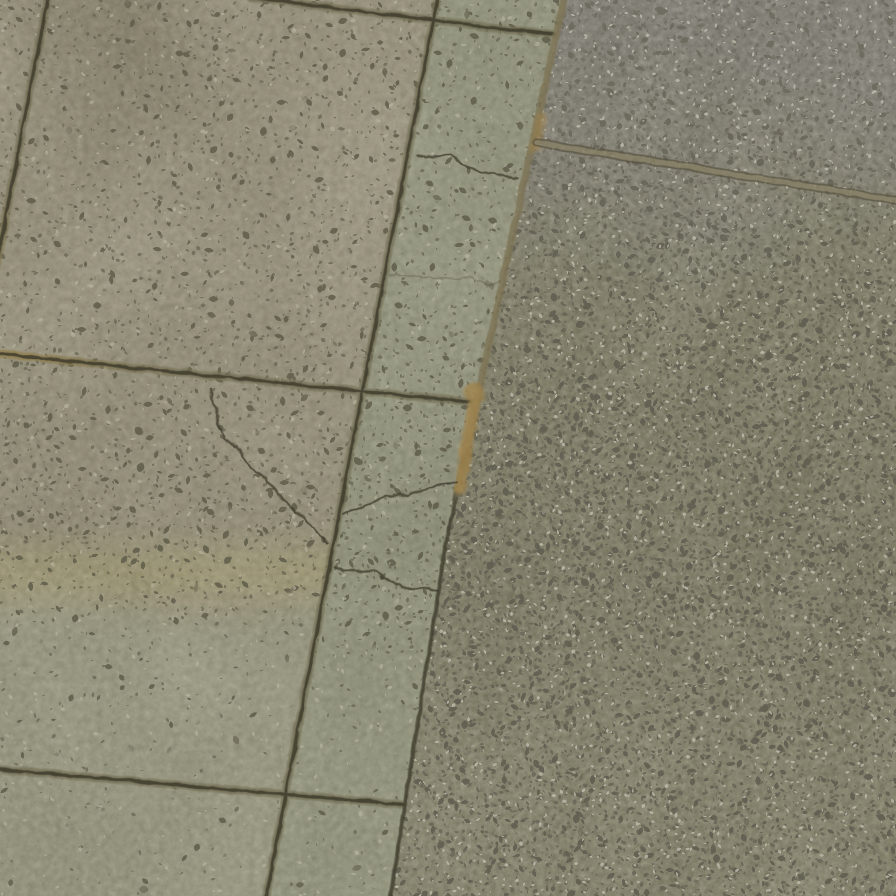
Give the GLSL for this texture, as a Shadertoy shader.

```glsl
// Worn paving slabs and a narrow kerb strip beside exposed-aggregate concrete.
// Seams are line distances roughened by gradient noise; stones are jittered,
// randomly turned ellipses in a cell grid, with varying density.

vec2 hash2(vec2 p) {
    vec3 q = fract(p.xyx * vec3(0.1031, 0.1030, 0.0973));
    q += dot(q, q.yzx + 33.33);
    return fract((q.xx + q.yz) * q.zy);
}

float corner(vec2 i, vec2 f, vec2 o) {
    return dot(hash2(i + o) * 2.0 - 1.0, f - o);
}

float gradientNoise(vec2 p) {
    vec2 i = floor(p), f = fract(p), u = f * f * (3.0 - 2.0 * f), e = vec2(0, 1);
    return mix(mix(corner(i, f, e.xx), corner(i, f, e.yx), u.x),
               mix(corner(i, f, e.xy), corner(i, f, e.yy), u.x), u.y);
}

float fbm(vec2 p) {
    float sum = 0.0, amp = 0.6;
    for (int i = 0; i < 4; i++) {
        sum += amp * gradientNoise(p);
        p = mat2(1.6, 1.2, -1.2, 1.6) * p + 7.3;
        amp *= 0.5;
    }
    return sum;
}

// Distance to the segment from s.xy to s.zw
float segment(vec2 p, vec4 s) {
    vec2 d = s.zw - s.xy, v = p - s.xy;
    return length(v - d * clamp(dot(v, d) / dot(d, d), 0.0, 1.0));
}

float path(vec2 p, vec4 s, vec4 t) {
    return min(min(segment(p, s), segment(p, t)), segment(p, vec4(s.zw, t.xy)));
}

float stroke(float dist, float halfWidth, float soft) {
    return 1.0 - smoothstep(halfWidth - soft, halfWidth + soft, dist);
}

float band(float x, float center, float width) {
    float t = (x - center) / width;
    return exp(-t * t);
}

// Coverage of scattered stones; radius is measured in cells
float stones(vec2 p, float cells, float density, float radius, float px, float seed) {
    vec2 q = p * cells, cell = floor(q);
    float cover = 0.0, soft = max(cells * px * 0.7, 0.06);
    for (int k = 0; k < 9; k++) {
        vec2 id = cell + vec2(k % 3, k / 3) - 1.0;
        vec2 shape = hash2(id + seed + 41.7);
        float keep = hash2(id + seed + 93.1).x, turn = 6.2832 * shape.x;
        vec2 d = q - id - hash2(id + seed);
        d *= mat2(cos(turn), sin(turn), -sin(turn), cos(turn));
        d.y *= 1.2 + 1.2 * shape.y;
        float size = radius * (0.55 + 0.75 * fract(shape.y * 7.0 + shape.x));
        float body = stroke(mix(length(d), abs(d.x) + abs(d.y), 0.3), size, soft);
        cover = max(cover, body * smoothstep(keep - 0.04, keep + 0.04, density));
    }
    return cover;
}

vec3 slabColor(vec2 p, float strip, float px) {
    float low = stroke(p.y + 0.1 * fbm(p * 9.0), 0.325, 0.035);
    float worn = band(p.y, 0.44, 0.14);
    vec3 col = mix(vec3(0.60, 0.58, 0.50), vec3(0.585, 0.59, 0.505), max(strip, low * 0.6));
    col += 0.07 * fbm(p * 6.0) + 0.11 * fbm(p * 130.0) - 0.018 * worn;
    col -= 0.06 * band(length(p - vec2(0.14, 0.95)), 0.0, 0.13);
    col += vec3(0.03, 0.025, -0.015) * band(p.y, 0.36, 0.035) * (1.0 - strip);
    float density = mix(0.42, 0.1, low) + 0.22 * worn + 0.3 * fbm(p * 7.0);
    density += strip * 0.35 * band(p.y, 0.31, 0.05);
    float fine = stones(p, 125.0, density * 0.75, 0.28, px, 3.0);
    float coarse = stones(p, 64.0, density * 0.7, 0.27, px, 17.0);
    col = mix(col, vec3(0.37, 0.36, 0.29), max(fine * 0.62, coarse * 0.85));
    return mix(col, vec3(0.73, 0.72, 0.64), 0.6 * stones(p, 95.0, 0.12, 0.24, px, 29.0));
}

vec3 aggregateColor(vec2 p, float px) {
    float upper = smoothstep(0.62, 0.98, p.y + 0.2 * fbm(p * 5.0));
    float streak = fbm(vec2(p.x - 0.2 * p.y, p.y * 0.3) * 13.0);
    float rough = band(p.y, 0.43, 0.27);
    vec3 col = mix(vec3(0.53, 0.52, 0.44), vec3(0.52, 0.51, 0.475), upper);
    col += 0.06 * streak + 0.16 * fbm(p * 150.0) - 0.02 * rough;
    float density = 0.46 + 0.25 * rough - 0.12 * upper + 0.35 * streak + 0.3 * fbm(p * 9.0);
    float fine = stones(p, 145.0, density, 0.37, px, 51.0);
    float coarse = stones(p, 88.0, density * 0.8, 0.36, px, 67.0);
    col = mix(col, vec3(0.37, 0.36, 0.31) + 0.05 * upper, max(fine * 0.65, coarse * 0.85));
    float flecks = stones(p, 125.0, 0.28 + 0.3 * fbm(p * 8.0), 0.26, px, 83.0);
    return mix(col, vec3(0.76, 0.75, 0.69), 0.75 * flecks);
}

void mainImage(out vec4 fragColor, in vec2 fragCoord) {
    vec2 p = fragCoord / iResolution.xy;
    float px = 1.0 / min(iResolution.x, iResolution.y);
    vec2 rough = vec2(fbm(p * 45.0), fbm(p * 45.0 + 19.0));
    vec2 q = p + 0.004 * rough, c = p + 0.01 * rough;
    vec3 dark = vec3(0.24, 0.23, 0.17);

    // Signed distances to the two long seams
    float inner = q.x - 0.297 - 0.191 * q.y;
    float outer = q.x - 0.436 - 0.157 * q.y - 0.06 * max(q.y - 0.4, 0.0);
    vec3 slab = slabColor(p, smoothstep(-px, px, inner), px);
    vec3 col = mix(aggregateColor(p, px), slab, stroke(outer, 0.0, px));

    // Slab joints
    float joint = min(abs(inner), segment(q, vec4(0.28, 1.003, 0.618, 0.961)));
    joint = min(joint, segment(q, vec4(-0.02, 0.607, 0.527, 0.551)));
    joint = min(joint, segment(q, vec4(-0.02, 0.143, 0.449, 0.102)));
    joint = min(joint, segment(q, vec4(0.055, 1.01, -0.005, 0.7)));
    vec3 dirt = mix(vec3(0.45, 0.43, 0.33), vec3(0.57, 0.49, 0.29), band(length(p - vec2(0, 0.6)), 0.0, 0.12));
    col = mix(col, dirt, 0.75 * stroke(joint, 0.0045, 0.002));
    col = mix(col, dark, 0.85 * stroke(joint + 0.002 * rough.x, 0.0018, px));

    // Outer seam: sandy above, open below
    float sandy = smoothstep(0.43, 0.47, p.y);
    vec3 seam = mix(dark, vec3(0.49, 0.45, 0.33), sandy);
    col = mix(col, seam, 0.8 * stroke(abs(outer), mix(0.0022, 0.004, sandy), 0.0015));
    float sand = stroke(segment(c, vec4(0.531, 0.56, 0.513, 0.455)), 0.0065, 0.003);
    sand = max(sand, stroke(length(c - vec2(0.529, 0.561)), 0.011, 0.004));
    sand = max(sand, 0.7 * stroke(segment(c, vec4(0.597, 0.835, 0.605, 0.868)), 0.006, 0.004));
    col = mix(col, vec3(0.62, 0.51, 0.3) + 0.12 * rough.x, 0.8 * sand);

    // Aggregate joint
    float gap = segment(q, vec4(0.599, 0.841, 1.02, 0.773));
    col = mix(col, vec3(0.53, 0.5, 0.4), 0.8 * stroke(gap, 0.004, 0.0015));
    col = mix(col, dark, 0.5 * stroke(abs(gap - 0.004), 0.001, px));

    // Cracks
    float crack = path(c, vec4(0.466, 0.826, 0.501, 0.826), vec4(0.534, 0.81, 0.577, 0.801));
    crack = min(crack, path(c, vec4(0.234, 0.566, 0.247, 0.518), vec4(0.306, 0.453, 0.365, 0.395)));
    crack = min(crack, path(c, vec4(0.384, 0.427, 0.41, 0.439), vec4(0.443, 0.447, 0.51, 0.462)));
    crack = min(crack, path(c, vec4(0.371, 0.365, 0.417, 0.362), vec4(0.449, 0.345, 0.488, 0.34)));
    col = mix(col, dark, 0.75 * stroke(crack, 0.0013, px));
    col = mix(col, dark, 0.3 * stroke(segment(c, vec4(0.436, 0.694, 0.553, 0.685)), 0.0009, px));
    fragColor = vec4(clamp(col, 0.0, 1.0), 1.0);
}
```
